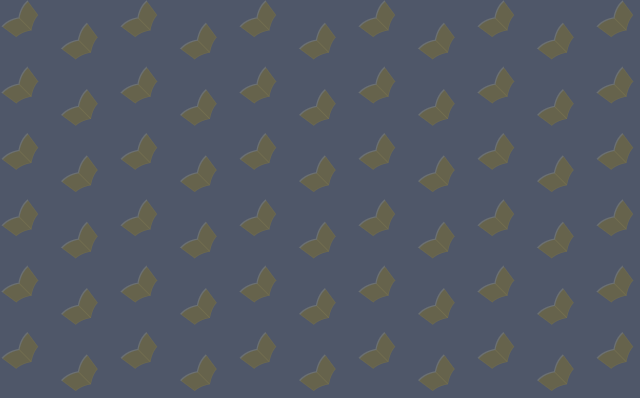
A Shadertoy shader for this pattern:

```glsl
// Staggered rows of small tilted open books on a flat slate ground.

const float ROWS = 6.0;             // repeats down the canvas
const float COLUMN_PITCH = 0.897;   // column spacing, in row heights
const float STAGGER = 0.336;        // drop of every second column
const vec2 SPINE_TOP = vec2(0.278, 0.261);
const float SPINE_LENGTH = 0.278;

const vec3 SLATE = vec3(0.31, 0.34, 0.41);
const vec3 OLIVE = vec3(0.40, 0.39, 0.30);
const vec3 PAGE_GREY = vec3(0.42, 0.44, 0.45);
const vec3 GOLD = vec3(0.45, 0.43, 0.31);

// Coverage of the region where d is negative
float fill(float d, float pixel) {
    return clamp(0.5 - d / pixel, 0.0, 1.0);
}

// Arched edge leaving the spine: slope and bulge over a given span
float arch(float v, float slope, float span, float bulge) {
    return -slope * v - bulge * v * (span - v);
}

// Position inside a staggered cell, y pointing down
vec2 staggeredCell(vec2 p) {
    float column = floor(p.x / COLUMN_PITCH);
    p.x -= column * COLUMN_PITCH;
    p.y = fract(p.y - STAGGER * mod(column, 2.0));
    return p;
}

// Rotate so x runs along the spine and y is the mirrored distance from it
vec2 spineFrame(vec2 p) {
    return vec2(p.x + p.y, abs(p.x - p.y)) * 0.70711;
}

// Signed distances to the top, bottom and outer edges of a cover
vec3 coverEdges(vec2 s) {
    float top = arch(s.y, 0.308, 0.274, 1.4) - s.x;
    float bottom = s.x - SPINE_LENGTH - arch(s.y, 0.388, 0.234, 1.4);
    float outer = s.y - 0.275 + 0.15 * (s.x + 0.084);
    return vec3(top * 0.92, bottom * 0.92, outer);
}

vec3 drawBook(vec3 ground, vec2 s, float pixel) {
    vec3 edges = coverEdges(s);
    float rim = max(edges.y, edges.z);
    float body = max(edges.x, rim);

    // Cover with a faint gold rim and a gold spine crease
    vec3 cover = mix(OLIVE, GOLD, 0.6 * fill(-rim - 0.008, pixel));
    cover = mix(cover, GOLD, fill(s.y - 0.006, pixel));

    // Page thickness along the top edge
    cover = mix(cover, PAGE_GREY, fill(-edges.x - 0.020, pixel));
    return mix(ground, cover, fill(body, pixel));
}

void mainImage(out vec4 fragColor, in vec2 fragCoord) {
    float pixel = ROWS / iResolution.y;
    vec2 p = vec2(fragCoord.x, iResolution.y - fragCoord.y) * pixel;
    vec2 s = spineFrame(staggeredCell(p) - SPINE_TOP);
    fragColor = vec4(drawBook(SLATE, s, pixel), 1.0);
}
```
